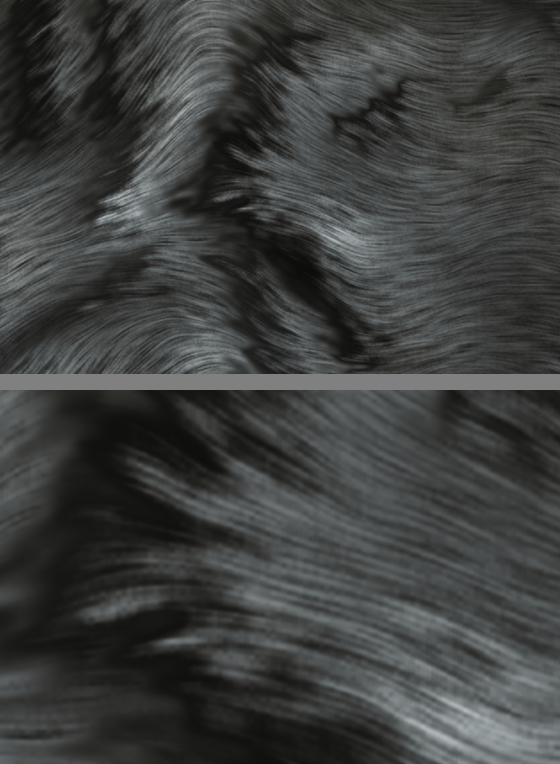
Top, the full canvas; bottom, a detail of the centre.
This texture is drawn by a Shadertoy shader. Its source:

```glsl
const float HAIR_FREQ = 210.0;     // hairs per canvas height
const float CLUMP_FREQ = 52.0;     // tufts per canvas height
const float STEP_LENGTH = 0.0045;  // step along a hair
const int HALF_STEPS = 11;
const float HAIR_CONTRAST = 0.44;
const float CLUMP_CONTRAST = 0.20;
const float TUFT_REACH = 0.075;    // how far tufts drag the shading
const float HAIR_REACH = 0.022;
const float BASE_TONE = 0.235;
const float DARKEST = 0.045;
const vec3 WARM_TINT = vec3(1.02, 1.01, 0.94);
const vec3 COOL_TINT = vec3(0.96, 1.01, 1.02);

// Cloth folds: segment ends, then (width, strength)
const int FOLDS = 12;
const vec4 RIDGES[FOLDS] = vec4[](
    vec4(.56, .97, .50, .75), vec4(.50, .73, .38, .48), vec4(.36, .46, .02, .17),
    vec4(.17, .97, .20, .77), vec4(.13, .50, .03, .32), vec4(.53, .34, .62, .06),
    vec4(.68, .49, .94, .36), vec4(.94, .35, 1.25, .04), vec4(.70, .26, .90, .02),
    vec4(.73, .63, .88, .80), vec4(1.02, .86, 1.40, .87), vec4(.10, .04, .55, .04));
const vec2 RIDGE_SHAPE[FOLDS] = vec2[](
    vec2(.10, .11), vec2(.09, .12), vec2(.10, .14), vec2(.05, .16),
    vec2(.10, .12), vec2(.08, .14), vec2(.07, .13), vec2(.09, .11),
    vec2(.035, .15), vec2(.12, .06), vec2(.07, .07), vec2(.08, .11));
const vec4 VALLEYS[FOLDS] = vec4[](
    vec4(.06, 1.02, .08, .64), vec4(.29, 1.0, .28, .68), vec4(.39, .74, .25, .43),
    vec4(.73, .90, .64, .62), vec4(.62, .62, .54, .45), vec4(.64, .45, .79, .29),
    vec4(.80, .28, .97, .04), vec4(.62, .32, .72, .0), vec4(.93, .66, 1.07, .76),
    vec4(1.38, 1.0, 1.5, .94), vec4(1.27, .71, 1.36, .79), vec4(.38, .30, .02, .06));
const vec2 VALLEY_SHAPE[FOLDS] = vec2[](
    vec2(.085, .85), vec2(.055, .80), vec2(.045, .62), vec2(.085, .75),
    vec2(.075, .80), vec2(.055, .88), vec2(.06, .88), vec2(.06, .70),
    vec2(.05, .82), vec2(.08, .65), vec2(.03, .55), vec2(.045, .62));

float hash(vec2 p) {
    return fract(sin(dot(p, vec2(127.1, 311.7))) * 43758.5453);
}

float noise(vec2 p) {
    vec2 cell = floor(p), f = fract(p);
    f = f * f * (3.0 - 2.0 * f);
    return mix(mix(hash(cell), hash(cell + vec2(1, 0)), f.x),
               mix(hash(cell + vec2(0, 1)), hash(cell + vec2(1, 1)), f.x), f.y);
}

float softSegment(vec2 p, vec4 ends, float width) {
    vec2 toPoint = p - ends.xy, span = ends.zw - ends.xy;
    vec2 gap = toPoint - span * clamp(dot(toPoint, span) / dot(span, span), 0.0, 1.0);
    return exp(-dot(gap, gap) / (width * width));
}

// Direction in which the pile is combed
vec2 combing(vec2 p) {
    float angle = mix(0.58, -0.50, smoothstep(0.45, 0.74, p.x));
    angle = mix(angle, -0.08, smoothstep(0.85, 1.25, p.x));
    vec2 steep = p - vec2(0.60, 0.22);
    angle -= 0.7 * exp(-dot(steep, steep) / 0.025);
    angle += 0.9 * (noise(p * 4.5 + 7.0) - 0.5) + 0.35 * (noise(p * 14.0) - 0.5);
    return vec2(cos(angle), sin(angle));
}

// Noise smeared along the combing: x = hairs, y = tufts, both centred on zero
vec2 combedFur(vec2 p) {
    vec2 sum = vec2(0.0);
    float total = 0.0;
    for (float side = -1.0; side < 2.0; side += 2.0) {
        vec2 q = p;
        for (int i = 0; i < HALF_STEPS; i++) {
            float weight = 1.0 - float(i) / float(HALF_STEPS);
            sum += weight * vec2(noise(q * HAIR_FREQ), noise(q * CLUMP_FREQ + 31.0));
            total += weight;
            q += side * STEP_LENGTH * combing(q);
        }
    }
    return (sum / total - 0.5) * vec2(5.5, 3.2);
}

// Large light and dark of the draped cloth
float foldTone(vec2 p) {
    float tone = BASE_TONE, shadow = 1.0;
    for (int i = 0; i < FOLDS; i++) {
        tone += RIDGE_SHAPE[i].y * softSegment(p, RIDGES[i], RIDGE_SHAPE[i].x);
        shadow *= 1.0 - VALLEY_SHAPE[i].y * softSegment(p, VALLEYS[i], VALLEY_SHAPE[i].x);
    }
    float patches = 0.72 + 0.5 * noise(p * 5.0 + 3.0);
    float sideShade = 1.0 - 0.12 * smoothstep(0.9, 1.4, p.x);
    return tone * shadow * patches * sideShade;
}

void mainImage(out vec4 fragColor, in vec2 fragCoord) {
    vec2 p = fragCoord / iResolution.y;
    vec2 fur = combedFur(p);

    // Tufts and hairs break up the edges of the folds
    vec2 rooted = p + combing(p) * (TUFT_REACH * fur.y + HAIR_REACH * fur.x);
    float tone = foldTone(rooted);
    tone *= 1.0 + HAIR_CONTRAST * fur.x + CLUMP_CONTRAST * fur.y;
    tone = DARKEST + 0.93 * max(tone, 0.0);

    float coolness = smoothstep(0.08, 0.36, tone) + 0.8 * (noise(p * 3.0 + 11.0) - 0.5);
    coolness -= 0.25 * smoothstep(0.8, 1.3, p.x);
    fragColor = vec4(tone * mix(WARM_TINT, COOL_TINT, clamp(coolness, 0.0, 1.0)), 1.0);
}
```
